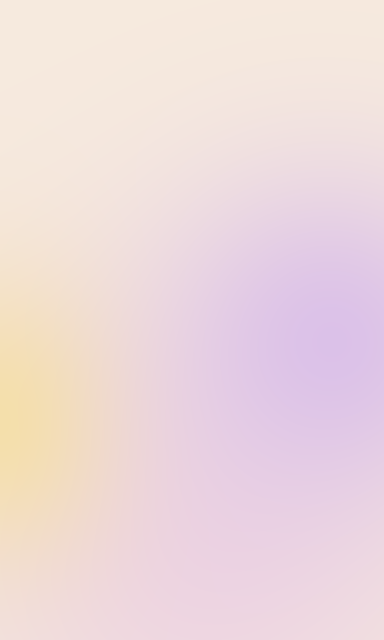
This background is drawn by a Shadertoy shader. Its source:

```glsl
// Soft pastel backdrop: lilac, pink and yellow glows melting into warm cream.

const vec3 CREAM  = vec3(0.965, 0.918, 0.870);
const vec3 PINK   = vec3(0.930, 0.830, 0.885);
const vec3 YELLOW = vec3(0.960, 0.875, 0.660);
const vec3 LILAC  = vec3(0.860, 0.757, 0.910);

// Centres and radii are fractions of the canvas width and height.
const vec2 PINK_CENTRE   = vec2(0.52, 0.155);
const vec2 PINK_RADIUS   = vec2(0.65, 0.39);
const vec2 YELLOW_CENTRE = vec2(0.00, 0.345);
const vec2 YELLOW_RADIUS = vec2(0.31, 0.22);
const vec2 LILAC_CENTRE  = vec2(0.865, 0.466);
const vec2 LILAC_RADIUS  = vec2(0.43, 0.26);

const float YELLOW_STRENGTH = 0.97;

// Elliptical Gaussian: 1 at the centre, 1/e at the radius.
float glow(vec2 uv, vec2 centre, vec2 radius) {
    vec2 offset = (uv - centre) / radius;
    return exp(-dot(offset, offset));
}

void mainImage(out vec4 fragColor, in vec2 fragCoord) {
    vec2 uv = fragCoord / iResolution.xy;

    // Broad wash first, then the two stronger glows.
    vec3 color = CREAM;
    color = mix(color, PINK, glow(uv, PINK_CENTRE, PINK_RADIUS));
    color = mix(color, YELLOW, YELLOW_STRENGTH * glow(uv, YELLOW_CENTRE, YELLOW_RADIUS));
    color = mix(color, LILAC, glow(uv, LILAC_CENTRE, LILAC_RADIUS));

    fragColor = vec4(color, 1.0);
}
```
